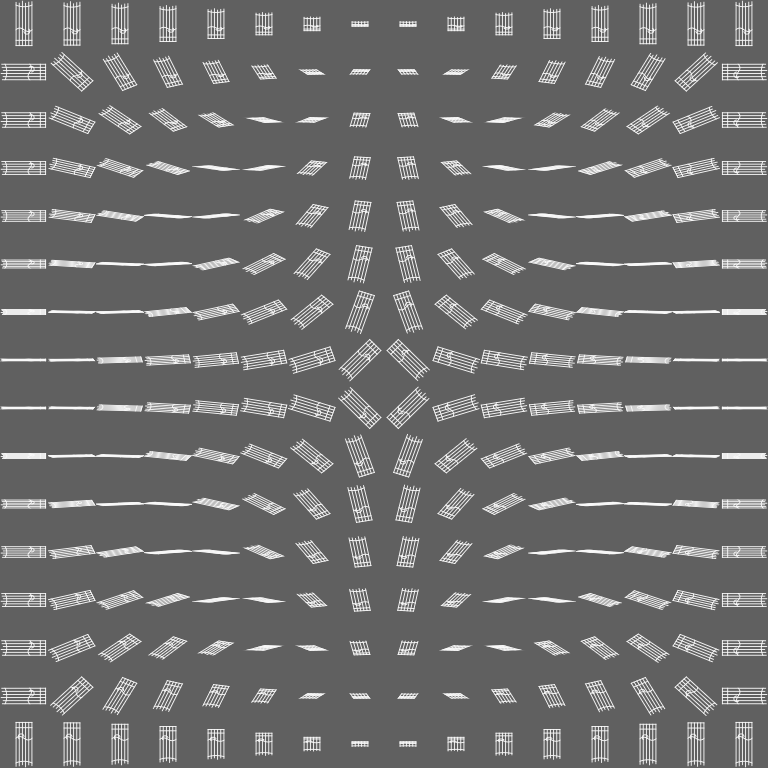
Reproduce this pattern procedurally as a WebGL 1 fragment shader.

```glsl
precision highp float;
// Draws a 16 by 16 field of wire gates, turned and tilted in a mirrored diamond flow.

uniform vec2 u_resolution;

const float CELLS = 16.0;
const float PI = 3.14159265;
const float HALF_STROKE = 0.0095;
const float HALF_WIDTH = 0.165;
const float HALF_LENGTH = 0.45;
const vec3 GREY = vec3(0.376);
const vec3 WHITE = vec3(0.98);

// Box-filtered coverage of a thin line; grad is the on-screen slope of field.
float stroke(float field, vec2 grad, float px) {
  float d = field / length(grad);
  float h = 0.5 * px;
  return (clamp(d + HALF_STROKE, -h, h) - clamp(d - HALF_STROKE, -h, h)) / px;
}

// Coverage of the region where field is positive.
float inside(float field, vec2 grad, float px) {
  return clamp((field / length(grad) + HALF_STROKE) / px + 0.5, 0.0, 1.0);
}

// Layers translucent strokes so that crowded wires grow solid.
float layer(float a, float b) {
  return 1.0 - (1.0 - a) * (1.0 - b);
}

// Long axis of a gate: toward the centre inside the diamond, swapped outside.
vec2 gateAxis(vec2 cell, float edge) {
  vec2 side = sign(cell);
  vec2 away = abs(cell);
  vec2 inner = away;
  vec2 outer = edge - away.yx + vec2(0.0, 0.001);
  vec2 axis = away.x + away.y < edge ? inner : outer;
  return -side * normalize(axis);
}

// Signed vertical foreshortening, passing through zero on the diamond.
float gateTilt(vec2 cell, float edge) {
  float reach = abs(cell.x) + abs(cell.y) - edge;
  return sin(0.5 * PI * reach / edge);
}

// Wire gate in local coordinates (u along, v across).
float gate(vec2 q, vec2 gu, vec2 gv, float px) {
  float u = dot(q, gu);
  float v = dot(q, gv);
  float ink = 0.0;

  // Long rails with uneven tips at the open end
  for (int k = 0; k < 6; k++) {
    float n = float(k);
    float rail = (n / 2.5 - 1.0) * HALF_WIDTH;
    float tip = -HALF_LENGTH + 0.025 * sin(n * 2.4);
    float span = inside(HALF_LENGTH - u, gu, px) * inside(u - tip, gu, px);
    ink = layer(ink, stroke(v - rail, gv, px) * span);
  }

  // Straight bars at the closed end, bowed bar at the open end
  float across = inside(HALF_WIDTH - abs(v), gv, px);
  ink = layer(ink, stroke(u - HALF_LENGTH, gu, px) * across);
  ink = layer(ink, stroke(u - 0.34, gu, px) * across);
  float bow = u + 0.36 + 1.2 * v * v;
  ink = layer(ink, stroke(bow, gu + 2.4 * v * gv, px) * across);

  // Wavy middle bar
  float wave = u - 0.12 - 0.035 * sin(18.0 * v);
  vec2 waveGrad = gu - 0.63 * cos(18.0 * v) * gv;
  ink = layer(ink, stroke(wave, waveGrad, px) * across);

  // Open curl beside the wave
  vec2 c = vec2(u - 0.15, v - 0.06);
  float r = max(length(c), 0.001);
  vec2 curlGrad = (gu * c.x + gv * c.y) / r;
  float opening = smoothstep(-0.045, -0.025, c.x + 0.5 * c.y);
  float curl = stroke(r - 0.06, curlGrad, px) * opening;
  return layer(ink, curl);
}

void main() {
  // Square canvas split into cells
  float side = min(u_resolution.x, u_resolution.y);
  vec2 grid = CELLS * ((gl_FragCoord.xy - 0.5 * u_resolution) / side + 0.5);
  float px = CELLS / side;
  float edge = 0.5 * (CELLS - 1.0);
  vec2 cell = floor(grid) - edge;
  vec2 q = fract(grid) - 0.5;

  // Rotation followed by vertical tilt
  vec2 axis = gateAxis(cell, edge);
  float tilt = gateTilt(cell, edge);
  vec2 gu = vec2(axis.x, axis.y / tilt);
  vec2 gv = vec2(-axis.y, axis.x / tilt);

  float ink = gate(q, gu, gv, px);
  gl_FragColor = vec4(mix(GREY, WHITE, ink), 1.0);
}
```
